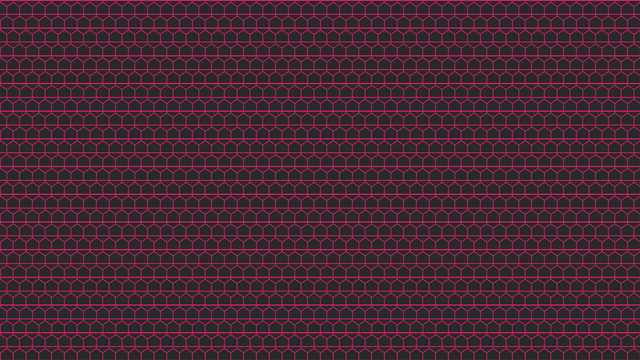
Reproduce this pattern procedurally as a Shadertoy shader.

```glsl
// Thin pink honeycomb of stretched hexagons, each row crossed by a level line, on charcoal.

float segmentDistance(vec2 p, vec2 a, vec2 b) {
    vec2 ab = b - a;
    return length(p - a - ab * clamp(dot(p - a, ab) / dot(ab, ab), 0.0, 1.0));
}

// Share of a sample covered by a line, also for lines thinner than the sample
float lineCoverage(float dist, float width, float extent) {
    vec2 edges = clamp((vec2(0.5, -0.5) * width - dist) / extent + 0.5, 0.0, 1.0);
    return edges.x - edges.y;
}

float sinc(float x) {
    float angle = 3.14159 * max(abs(x), 0.001);
    return sin(angle) / angle;
}

// Three-lobed filter, with crisp dark flanks
float lanczos(float x) {
    return abs(x) < 3.0 ? sinc(x) * sinc(x / 3.0) : 0.0;
}

// Line ink at a point of the unit square
float honeycomb(vec2 uv, float extent) {
    // Whole repeats on both axes; the even row count closes the stagger
    vec2 repeats = vec2(50.0, 26.0);
    vec2 cellSize = vec2(iResolution.x / iResolution.y, 1.0) / repeats;

    // Rows run downward and start at the hexagon peaks
    vec2 grid = vec2(uv.x, 1.0 - uv.y) * repeats - vec2(0.03, 0.16);
    float stagger = 0.5 * mod(floor(grid.y), 2.0);

    // Mirror each cell about its peak
    vec2 cell = vec2(abs(fract(grid.x - stagger + 0.5) - 0.5), fract(grid.y));
    vec2 p = cell * cellSize;

    // Sloping roof edge and the upright below it
    vec2 shoulder = vec2(0.5, 0.32) * cellSize;
    vec2 foot = vec2(0.5, 1.0) * cellSize;
    float hexagon = min(segmentDistance(p, vec2(0.0), shoulder),
                        segmentDistance(p, shoulder, foot));

    // Level lines just above the peaks, every second one heavier
    float line = grid.y + 0.63;
    float level = abs(fract(line) - 0.5) * cellSize.y;
    float levelWidth = mix(0.0026, 0.0019, mod(floor(line), 2.0));

    return max(lineCoverage(hexagon, 0.0018, extent),
               lineCoverage(level, levelWidth, extent));
}

void mainImage(out vec4 fragColor, in vec2 fragCoord) {
    // Half-pixel samples, gathered over three pixels each way
    float extent = 0.5 / iResolution.y;
    float ink = 0.0;
    float total = 0.0;
    for (int j = 0; j < 12; j++) {
        float y = float(j) * 0.5 - 2.75;
        float weightY = lanczos(y);
        for (int i = 0; i < 12; i++) {
            float x = float(i) * 0.5 - 2.75;
            float weight = weightY * lanczos(x);
            ink += weight * honeycomb((fragCoord + vec2(x, y)) / iResolution.xy, extent);
            total += weight;
        }
    }

    vec3 charcoal = vec3(0.16);
    vec3 pink = vec3(0.98, 0.11, 0.46);
    fragColor = vec4(mix(charcoal, pink, clamp(ink / total, -0.12, 1.0)), 1.0);
}
```
